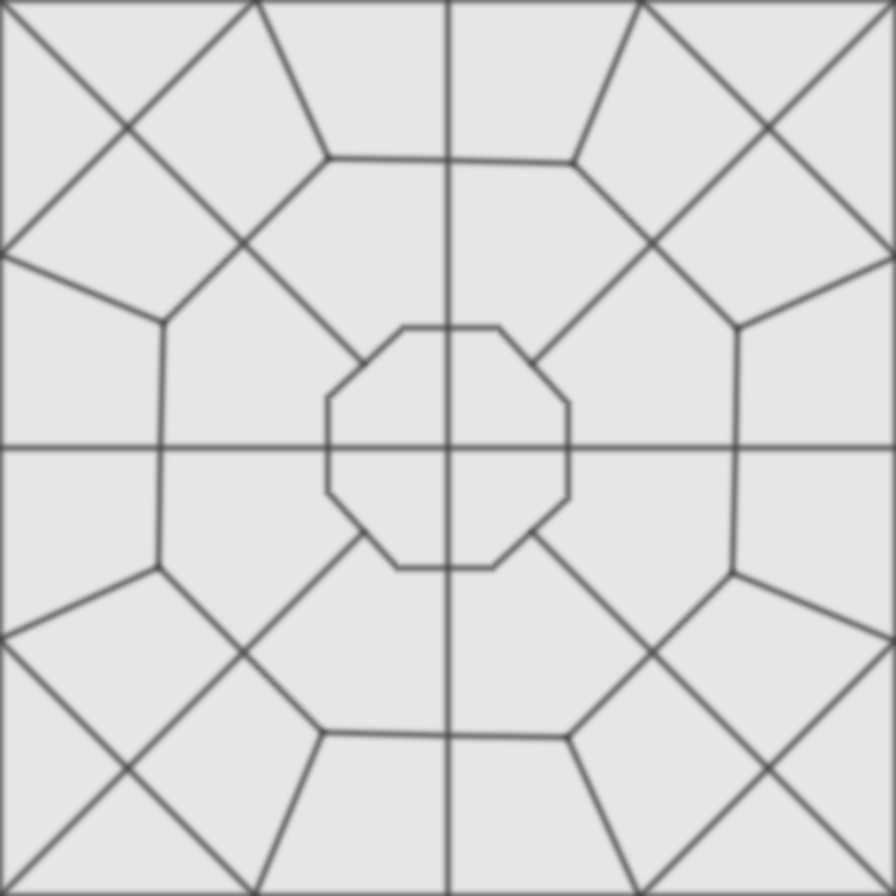
Write a WebGL 2 fragment shader that draws this pattern.

```glsl
#version 300 es
precision highp float;

uniform vec2 u_resolution;
out vec4 fragColor;

float segment(vec2 p, vec2 a, vec2 b) {
    vec2 pa = p - a, ba = b - a;
    return length(pa - ba * clamp(dot(pa, ba) / dot(ba, ba), 0.0, 1.0));
}

// Quarter of a ring: axis to corner a, corner b, then the other axis
float quarterRing(vec2 p, float radius, vec2 a, vec2 b) {
    float d = segment(p, vec2(0.0, radius), a);
    d = min(d, segment(p, a, b));
    return min(d, segment(p, b, vec2(radius, 0.0)));
}

// Turns every quadrant onto the first, keeping the handedness
vec2 foldQuarterTurns(vec2 p) {
    if (p.y < 0.0) p = -p;
    return p.x < 0.0 ? vec2(p.y, -p.x) : p;
}

// Light left uncovered by one soft stroke
float clearance(float d) {
    return 1.0 - 0.63 * exp(-10500.0 * d * d);
}

void main() {
    vec2 p = foldQuarterTurns(2.0 * gl_FragCoord.xy / u_resolution - 1.0);
    vec2 upper = vec2(0.279, 0.635), lower = vec2(0.646, 0.266);

    // Axes and frame
    float light = clearance(p.x) * clearance(p.y);
    light *= clearance(1.0 - p.x) * clearance(1.0 - p.y);

    // Inner octagon and outer ring
    light *= clearance(quarterRing(p, 0.268, vec2(0.112, 0.268), vec2(0.268, 0.099)));
    light *= clearance(quarterRing(p, 0.642, upper, lower));

    // Diagonal and the brace across the corner
    light *= clearance(segment(p, vec2(0.19), vec2(1.0)));
    light *= clearance(segment(p, vec2(0.43, 1.0), vec2(1.0, 0.43)));

    // Spokes from the outer ring to the frame
    light *= clearance(segment(p, upper, vec2(0.432, 1.0)));
    light *= clearance(segment(p, lower, vec2(1.0, 0.427)));

    fragColor = vec4(vec3(mix(0.25, 0.902, light)), 1.0);
}
```
